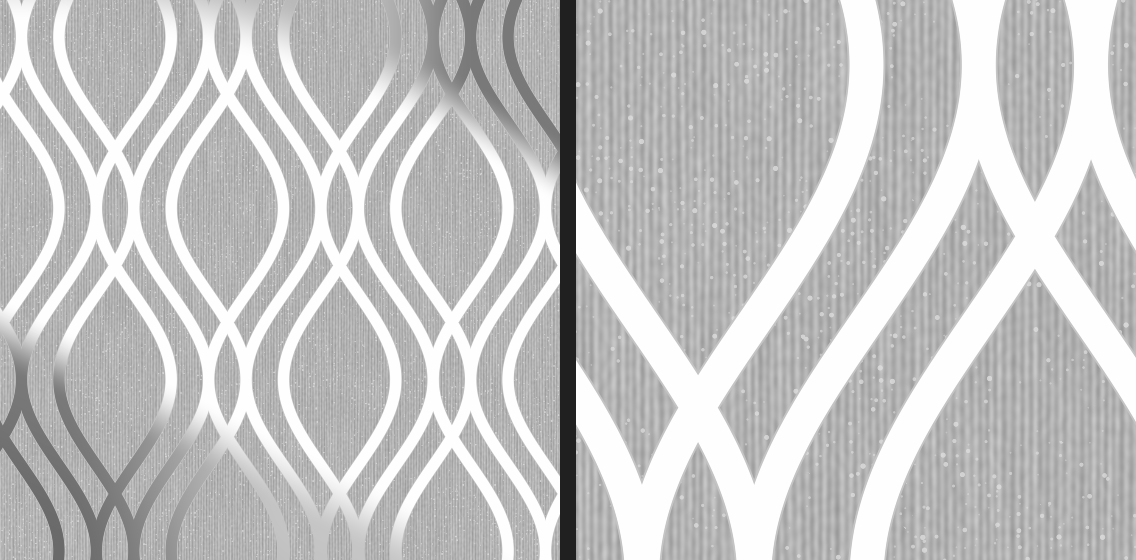
Left: the whole. Right: its middle third, enlarged.
Give the GLSL for this pattern, as a three.js fragment shader.

```glsl
// Interlaced metallic wave trellis over a finely ribbed, speckled grey ground.
varying vec2 vUv;

const float TAU = 6.2831853;
const vec2 REPEAT = vec2(0.401, 0.612);
const vec2 OGEE_CENTRE = vec2(0.406, 0.628);

vec2 hash2(vec2 p) {
  vec3 q = fract(vec3(p.xyx) * vec3(0.1031, 0.1030, 0.0973));
  q += dot(q, q.yzx + 33.33);
  return fract((q.xx + q.yz) * q.zy);
}

float gradientDot(vec2 cell, vec2 offset) {
  float angle = TAU * hash2(cell).x;
  return dot(vec2(cos(angle), sin(angle)), offset);
}

// Gradient noise, roughly -0.7 to 0.7.
float gradientNoise(vec2 p) {
  vec2 i = floor(p), f = fract(p);
  vec2 w = f * f * f * (f * (f * 6.0 - 15.0) + 10.0);
  vec2 e = vec2(1.0, 0.0);
  float low = mix(gradientDot(i, f), gradientDot(i + e.xy, f - e.xy), w.x);
  float high = mix(gradientDot(i + e.yx, f - e.yx), gradientDot(i + e.xx, f - e.xx), w.x);
  return mix(low, high, w.y);
}

// Distance to the nearest of three parallel waves and their mirror images.
float trellisDistance(vec2 p) {
  vec2 q = (p - OGEE_CENTRE) / REPEAT;
  float nearest = 1.0;
  for (int i = 0; i < 3; i++) {
    float wave = (2.0 * float(i) + 1.0) / 12.0 + cos(TAU * q.y) / 6.0;
    float right = abs(fract(q.x - wave + 0.5) - 0.5);
    float left = abs(fract(-q.x - wave + 0.5) - 0.5);
    nearest = min(nearest, min(left, right));
  }
  float slope = REPEAT.x / REPEAT.y * TAU / 6.0 * sin(TAU * q.y);
  return nearest * REPEAT.x / sqrt(1.0 + slope * slope);
}

// Scattered dots, gathered into loose drifts.
float speckles(vec2 p, float aa) {
  float drift = 0.25 + 0.4 * gradientNoise(p * 9.0);
  float cover = 0.0;
  for (int i = 0; i < 2; i++) {
    vec2 g = p * (95.0 + 65.0 * float(i)) + 17.0 * float(i);
    vec2 cell = floor(g);
    vec2 chance = hash2(cell + 71.0);
    vec2 centre = 0.25 + 0.5 * hash2(cell);
    float d = length(g - cell - centre) / (95.0 + 65.0 * float(i));
    float radius = 0.0005 + 0.0011 * chance.y * chance.y;
    float dot_ = 1.0 - smoothstep(radius - 0.5 * aa, radius + 0.5 * aa, d);
    cover = max(cover, dot_ * step(chance.x, drift) * (0.5 + 0.5 * chance.y));
  }
  return cover;
}

float ground(vec2 p, float aa) {
  // Ribs soften as they approach the sampling limit.
  float detail = 1.0 - smoothstep(0.35, 1.0, aa * 200.0);
  float ribs = 0.045 * sin(TAU * (p.x * 200.0 + 0.5 * gradientNoise(vec2(p.x * 45.0, p.y * 3.0))));
  float threads = 0.06 * gradientNoise(vec2(p.x * 230.0, p.y * 12.0));
  float grain = 0.05 * gradientNoise(p * vec2(240.0, 150.0));
  float shade = 0.698 + detail * ribs + threads + grain + 0.015 * gradientNoise(p * 5.0);
  return mix(shade, 0.88, 0.75 * speckles(p, aa));
}

// White foil that darkens towards the lower left and upper right.
float foil(vec2 p) {
  float lower = smoothstep(0.0, 0.13, 0.47 - 0.5 * p.x - p.y)
    * mix(0.52, 0.22, smoothstep(0.1, 0.52, p.x));
  float upper = smoothstep(0.0, 0.13, p.y - 0.96 + 0.33 * p.x * p.x)
    * mix(0.27, 0.52, smoothstep(0.65, 0.85, p.x));
  float depth = 0.06 * smoothstep(0.1, 0.4, 0.47 - 0.5 * p.x - p.y);
  return 0.995 - lower - upper - depth;
}

void main() {
  float aa = max(fwidth(vUv.x), fwidth(vUv.y));
  float d = trellisDistance(vUv);
  float rim = 1.0 - smoothstep(-0.6 * aa, 0.6 * aa, d - 0.0112);
  float band = 1.0 - smoothstep(-0.6 * aa, 0.6 * aa, d - 0.0101);
  float shade = mix(ground(vUv, aa), 0.77, rim);
  shade = mix(shade, foil(vUv), band);
  gl_FragColor = vec4(vec3(shade), 1.0);
}
```
